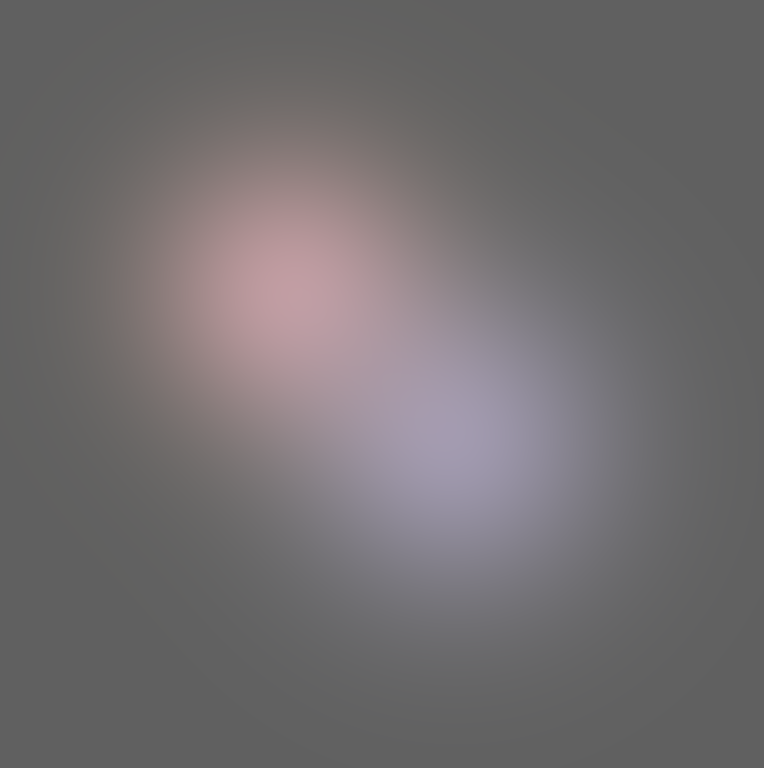
This background is drawn by a Shadertoy shader. Its source:

```glsl
// Two soft glows, rose and lavender, overlapping on a plain grey ground.

const vec3 GROUND = vec3(0.376);

// Centres are measured from the canvas middle, in canvas heights.
const vec2 ROSE_CENTRE = vec2(-0.123, 0.125);
const vec3 ROSE_LIGHT  = vec3(0.370, 0.225, 0.240);
const vec3 ROSE_SPREAD = vec3(0.131, 0.135, 0.126);

const vec2 LAVENDER_CENTRE = vec2(0.097, -0.075);
const vec3 LAVENDER_LIGHT  = vec3(0.243, 0.220, 0.307);
const vec3 LAVENDER_SPREAD = vec3(0.146, 0.148, 0.143);

// How much the light is held back where both glows meet.
const float OVERLAP_DAMPING = 0.4;

// Gaussian falloff with its own spread for each colour channel.
vec3 glow(vec2 offset, vec3 spread) {
    return exp(-0.5 * dot(offset, offset) / (spread * spread));
}

void mainImage(out vec4 fragColor, in vec2 fragCoord) {
    vec2 p = (fragCoord - 0.5 * iResolution.xy) / iResolution.y;

    vec3 rose = glow(p - ROSE_CENTRE, ROSE_SPREAD);
    vec3 lavender = glow(p - LAVENDER_CENTRE, LAVENDER_SPREAD);

    // Add both lights, softened in the shared area
    vec3 light = rose * ROSE_LIGHT + lavender * LAVENDER_LIGHT;
    light *= 1.0 - OVERLAP_DAMPING * rose * lavender;

    fragColor = vec4(GROUND + light, 1.0);
}
```
